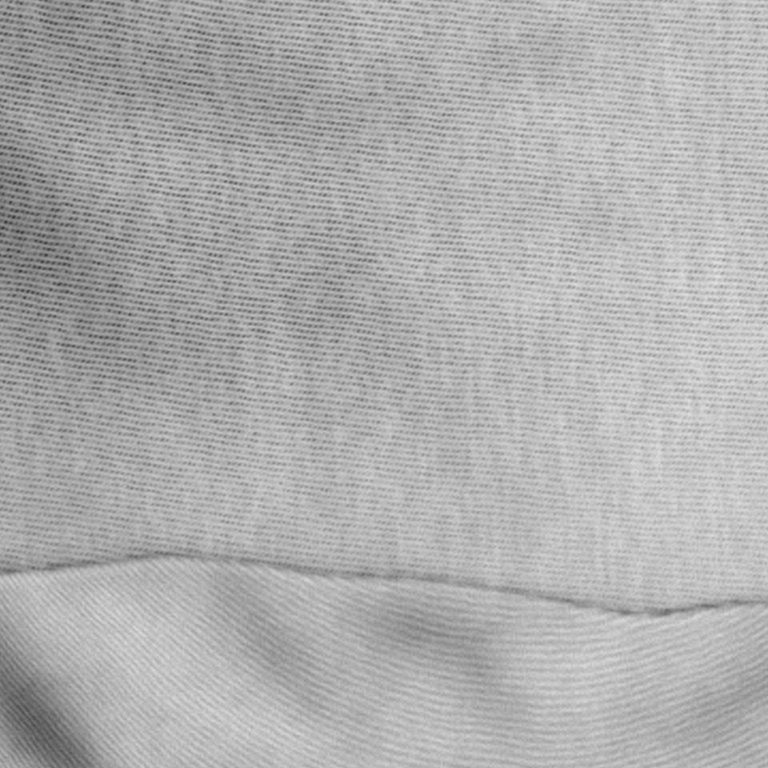
Give the GLSL for this texture, as a Shadertoy shader.

```glsl
const float TAU = 6.2831853;

float hash(vec2 cell) {
    vec3 q = fract(vec3(cell.xyx) * 0.1031);
    q += dot(q, q.yzx + 33.33);
    return fract((q.x + q.y) * q.z);
}

float valueNoise(vec2 p) {
    vec2 cell = floor(p);
    vec2 f = fract(p);
    f = f * f * (3.0 - 2.0 * f);
    float low = mix(hash(cell), hash(cell + vec2(1, 0)), f.x);
    float high = mix(hash(cell + vec2(0, 1)), hash(cell + vec2(1, 1)), f.x);
    return mix(low, high, f.y);
}

float fbm(vec2 p) {
    float sum = 0.0;
    float weight = 0.5;
    for (int octave = 0; octave < 4; octave++) {
        sum += weight * (valueNoise(p) - 0.5);
        p = mat2(1.6, 1.2, -1.2, 1.6) * p + 7.3;
        weight *= 0.5;
    }
    return sum;
}

float bump(float x, float centre, float width) {
    float d = (x - centre) / width;
    return exp(-d * d);
}

// Soft elliptical patch of light, turned by an angle
float patchGlow(vec2 p, vec2 centre, vec2 radii, float angle) {
    float c = cos(angle);
    float s = sin(angle);
    vec2 d = mat2(c, -s, s, c) * (p - centre) / radii;
    return exp(-dot(d, d));
}

float seamHeight(float x) {
    return 0.247 - 0.03 * x + 0.035 * bump(x, 0.25, 0.18)
        + 0.013 * bump(x, 0.55, 0.10) - 0.022 * bump(x, 0.83, 0.10);
}

float upperShade(vec2 p) {
    float shade = mix(0.625, 0.75, smoothstep(0.0, 0.9, p.x));
    shade -= 0.15 * patchGlow(p, vec2(-0.02, 0.73), vec2(0.13, 0.10), -0.5);
    shade -= 0.07 * patchGlow(p, vec2(0.10, 0.61), vec2(0.16, 0.09), -0.6);
    shade -= 0.07 * patchGlow(p, vec2(0.05, 0.98), vec2(0.22, 0.09), -0.2);
    shade -= 0.06 * patchGlow(p, vec2(0.33, 0.87), vec2(0.20, 0.06), -0.2);
    shade -= 0.05 * patchGlow(p, vec2(0.45, 0.60), vec2(0.24, 0.09), -0.6);
    shade -= 0.05 * patchGlow(p, vec2(0.66, 0.92), vec2(0.14, 0.04), 0.3);
    shade -= 0.03 * patchGlow(p, vec2(0.74, 0.72), vec2(0.18, 0.04), -0.1);
    shade += 0.04 * patchGlow(p, vec2(0.18, 0.78), vec2(0.13, 0.06), -0.3);
    shade += 0.05 * patchGlow(p, vec2(0.25, 0.34), vec2(0.24, 0.12), 0.0);
    shade += 0.03 * patchGlow(p, vec2(0.92, 0.50), vec2(0.20, 0.25), 0.0);
    return shade;
}

float lowerShade(vec2 p) {
    float shade = 0.71;
    shade -= 0.27 * patchGlow(p, vec2(0.01, 0.11), vec2(0.12, 0.05), -1.0);
    shade -= 0.22 * patchGlow(p, vec2(0.09, 0.01), vec2(0.09, 0.04), -0.8);
    shade -= 0.12 * patchGlow(p, vec2(0.35, 0.17), vec2(0.12, 0.04), -0.9);
    shade -= 0.12 * patchGlow(p, vec2(0.53, 0.18), vec2(0.07, 0.04), -0.2);
    shade -= 0.09 * patchGlow(p, vec2(0.63, 0.12), vec2(0.08, 0.04), -0.9);
    shade -= 0.11 * patchGlow(p, vec2(0.98, 0.10), vec2(0.12, 0.04), 0.5);
    shade += 0.04 * patchGlow(p, vec2(0.19, 0.16), vec2(0.10, 0.05), -0.8);
    shade += 0.05 * patchGlow(p, vec2(0.38, 0.04), vec2(0.13, 0.04), -0.3);
    shade += 0.05 * patchGlow(p, vec2(0.77, 0.13), vec2(0.11, 0.06), 0.3);
    return shade;
}

// Rows of slanted loops with uneven dark gaps between them
float knit(vec2 p) {
    float wobble = 0.008 * fbm(p * 9.0) + 0.0025 * fbm(p * 70.0);
    float row = 115.0 * (p.y + 0.17 * p.x - 0.055 * p.x * p.x + wobble);
    float column = 145.0 * (p.x - 0.04 * p.y + wobble);
    float gap = 0.5 + 0.5 * cos(TAU * row);
    float loops = 0.5 + 0.5 * cos(TAU * (column - 0.55 * row));
    float uneven = 0.45 + 1.1 * valueNoise(vec2(column, row));
    return 0.48 - uneven * gap * (0.65 + 0.7 * loops);
}

// Fine ribs that bend across the lower fold
float ribs(vec2 p) {
    float wobble = 0.018 * fbm(p * 8.0) + 0.004 * fbm(p * 60.0);
    float bend = p.y + 1.25 * p.x - 0.9 * p.x * p.x + wobble;
    return cos(TAU * 88.0 * bend) * (0.3 + 1.4 * valueNoise(p * 110.0));
}

void mainImage(out vec4 fragColor, in vec2 fragCoord) {
    vec2 p = fragCoord / iResolution.xy;
    float height = p.y - seamHeight(p.x) - 0.006 * fbm(vec2(p.x * 45.0, 2.0));

    // Upper cloth: loops, short lengthwise streaks and mottling
    float relief = mix(0.175, 0.115, smoothstep(0.2, 0.9, p.x));
    relief *= mix(0.5, 1.0, smoothstep(0.25, 0.65, p.y));
    float streaks = valueNoise(vec2(p.x * 120.0 + p.y * 5.0, p.y * 20.0)) - 0.5;
    float upper = upperShade(p) + relief * knit(p);
    upper += 0.05 * streaks + 0.06 * fbm(p * vec2(14.0, 9.0));

    // Lower cloth: folds, ribs and crumpling
    float lower = lowerShade(p) + 0.035 * ribs(p);
    lower += 0.10 * fbm(p * 11.0) + 0.06 * fbm(p * 45.0);

    // Seam: broken contact shadow above and a pale rolled lip below
    float edge = 2.0 / 512.0;
    float shade = mix(lower, upper, smoothstep(-edge, edge, height));
    float depth = 0.10 + 0.07 * bump(p.x, 0.86, 0.12) + 0.05 * bump(p.x, 0.0, 0.08);
    depth *= 0.5 + valueNoise(vec2(p.x * 75.0, 5.0));
    shade -= depth * bump(height, 0.002, 0.0048);
    shade -= 0.05 * bump(height, 0.007, 0.015);
    shade += 0.04 * bump(height, -0.010, 0.007);

    // Fibre grain
    shade += 0.07 * (valueNoise(p * 360.0) - 0.5);
    fragColor = vec4(vec3(clamp(shade, 0.0, 1.0)), 1.0);
}
```
